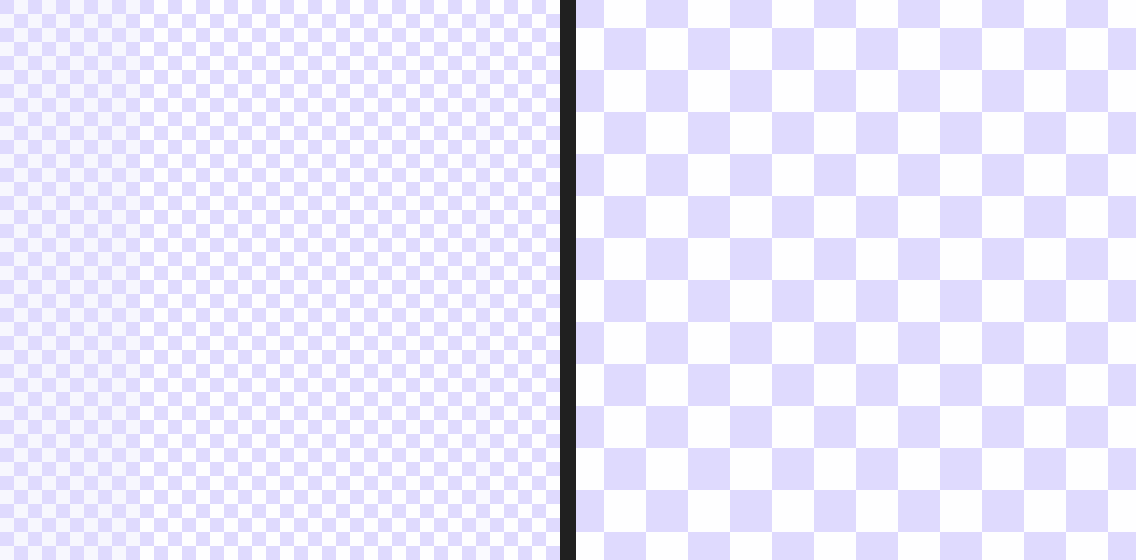
Left: the whole. Right: its middle third, enlarged.
Give the GLSL for this pattern, as a WebGL 1 fragment shader.

```glsl
precision highp float;
// Pale lavender checkerboard of 40 by 40 squares, from the product of two
// antialiased square waves. The light squares are faintly tinted in a band
// of ten columns at the left and in one narrow column near the right.

uniform vec2 u_resolution;

// Square wave of period 2: +1 on even cells, -1 on odd, box-filtered edges
vec2 squareWave(vec2 p, vec2 pixel) {
  vec2 edgeDistance = abs(mod(p - 0.5, 2.0) - 1.0) - 0.5;
  return clamp(2.0 * edgeDistance / pixel, -1.0, 1.0);
}

// Coverage of the column range from first to last, in cell units
float columnBand(float x, float first, float last, float pixel) {
  float inside = min(x - first, last - x);
  return clamp(inside / pixel + 0.5, 0.0, 1.0);
}

void main() {
  // Cell coordinates, counted from the top left
  vec2 uv = gl_FragCoord.xy / u_resolution;
  vec2 cell = vec2(uv.x, 1.0 - uv.y) * 40.0;
  vec2 pixel = 40.0 / u_resolution;

  vec2 wave = squareWave(cell, pixel);
  float lavenderCover = 0.5 + 0.5 * wave.x * wave.y;

  // Uneven whiteness of the light squares
  float tint = columnBand(cell.x, -1.0, 10.0, pixel.x)
             + 0.6 * columnBand(cell.x, 34.0, 35.0, pixel.x);
  vec3 light = mix(vec3(0.998, 0.998, 1.0), vec3(0.97, 0.968, 0.998), tint);
  vec3 lavender = vec3(0.875, 0.853, 0.996);

  gl_FragColor = vec4(mix(light, lavender, lavenderCover), 1.0);
}
```
